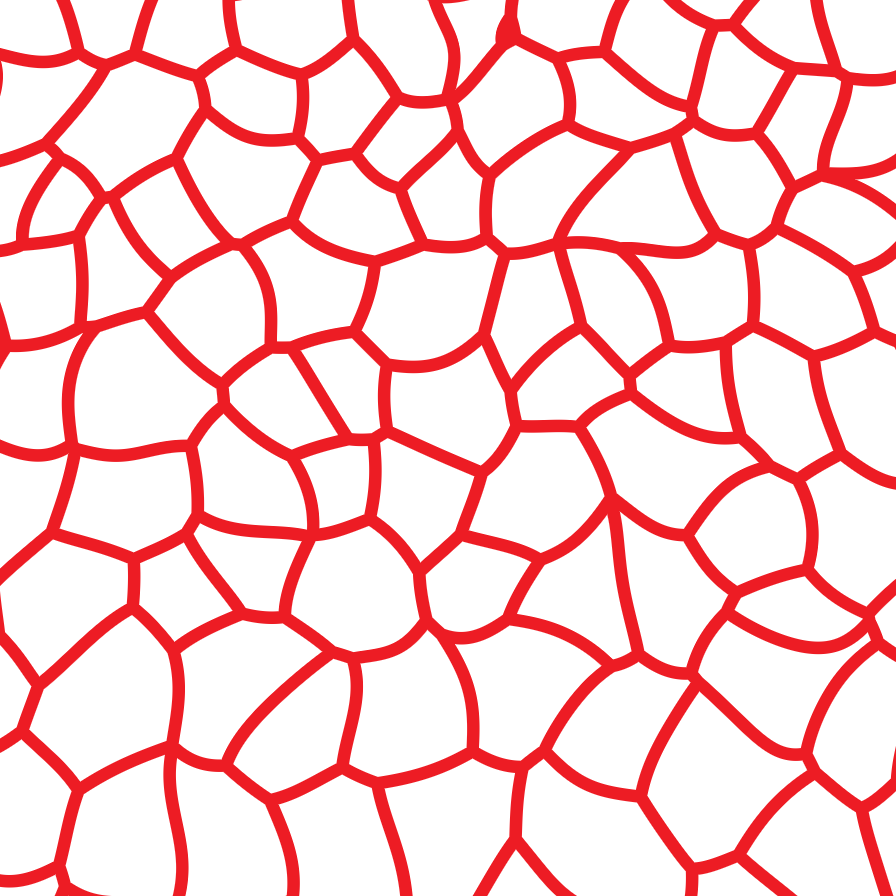
Give the GLSL for this pattern, as a WebGL 2 fragment shader.

```glsl
#version 300 es
precision highp float;
// Red net of irregular scale-like cells on white, drawn as cellular noise.
// Each seed has its own tilted, tapering distance, so cells meet in sagging
// arcs; dividing by the gradient keeps every line equally wide.

uniform vec2 u_resolution;
out vec4 fragColor;

const vec3 WHITE = vec3(1.0);
const vec3 RED = vec3(0.93, 0.11, 0.14);
const float LINE_WIDTH = 0.0140;
const float DENSITY = 8.8;    // cells across the canvas
const float JITTER = 0.78;
const float STEP = 0.002;     // offset for the gradient
const int REACH = 2;          // neighbour cells searched each way

vec2 hash2(vec2 p) {
    vec3 h = fract(p.xyx * vec3(0.1031, 0.1030, 0.0973));
    h += dot(h, h.yzx + 33.33);
    return fract((h.xx + h.yz) * h.zy);
}

// Canvas to cell space: gentle layered waves, finer cells towards the top.
vec2 toCellSpace(vec2 uv, float density) {
    vec2 c = uv - 0.5;
    vec2 wave = 0.012 * sin(uv.yx * vec2(11.0, 13.0) + vec2(0.7, 2.1))
              + 0.005 * sin(uv.yx * vec2(29.0, 25.0) + vec2(4.0, 1.3));
    return (c + wave) * (density + 1.5 * c.y) + 20.0;
}

// Seed of one lattice cell; odd rows are shifted like bricks.
vec2 seedPoint(vec2 cell, float jitter) {
    float shift = 0.5 * mod(cell.y, 2.0) - 0.25;
    return cell + 0.5 + vec2(shift, 0.0) + jitter * (hash2(cell) - 0.5);
}

// Squared distance that narrows sideways below the seed.
float taperedDistance(vec2 q, float angle, float taper) {
    float c = cos(angle), s = sin(angle);
    q = vec2(c * q.x + s * q.y, c * q.y - s * q.x);
    return q.y * q.y + q.x * q.x * exp(-taper * q.y);
}

// Cost of a cell at a point and at its two offset neighbours.
vec3 cellCost(vec2 cell, vec2 p, vec2 px, vec2 py) {
    vec2 seed = seedPoint(cell, JITTER);
    vec2 style = hash2(cell + 71.0);
    float angle = 1.3 * (style.x - 0.5);
    float taper = mix(0.5, 1.7, style.y);
    float size = 0.16 * hash2(cell + 137.0).x;
    return size + vec3(taperedDistance(p - seed, angle, taper),
                       taperedDistance(px - seed, angle, taper),
                       taperedDistance(py - seed, angle, taper));
}

// Distance in canvas units to the nearest border between cells.
float borderDistance(vec2 uv) {
    vec2 p = toCellSpace(uv, DENSITY);
    vec2 px = toCellSpace(uv + vec2(STEP, 0.0), DENSITY);
    vec2 py = toCellSpace(uv + vec2(0.0, STEP), DENSITY);
    vec2 home = floor(p);

    // Find the owner of this point.
    vec3 ownCost = vec3(1e5);
    vec2 owner = home;
    for (int y = -REACH; y <= REACH; y++)
    for (int x = -REACH; x <= REACH; x++) {
        vec2 cell = home + vec2(x, y);
        vec3 cost = cellCost(cell, p, px, py);
        if (cost.x < ownCost.x) {
            ownCost = cost;
            owner = cell;
        }
    }

    // Measure the border against every other cell.
    float nearest = 1.0;
    for (int y = -REACH; y <= REACH; y++)
    for (int x = -REACH; x <= REACH; x++) {
        vec2 cell = home + vec2(x, y);
        if (cell == owner) continue;
        vec3 gap = cellCost(cell, p, px, py) - ownCost;
        float slope = length(gap.yz - gap.x) / STEP;
        nearest = min(nearest, gap.x / max(slope, 0.001));
    }
    return nearest;
}

void main() {
    float side = min(u_resolution.x, u_resolution.y);
    vec2 uv = gl_FragCoord.xy / side;
    float edge = borderDistance(uv) - 0.5 * LINE_WIDTH;
    float ink = clamp(0.5 - edge * side, 0.0, 1.0);
    fragColor = vec4(mix(WHITE, RED, ink), 1.0);
}
```
